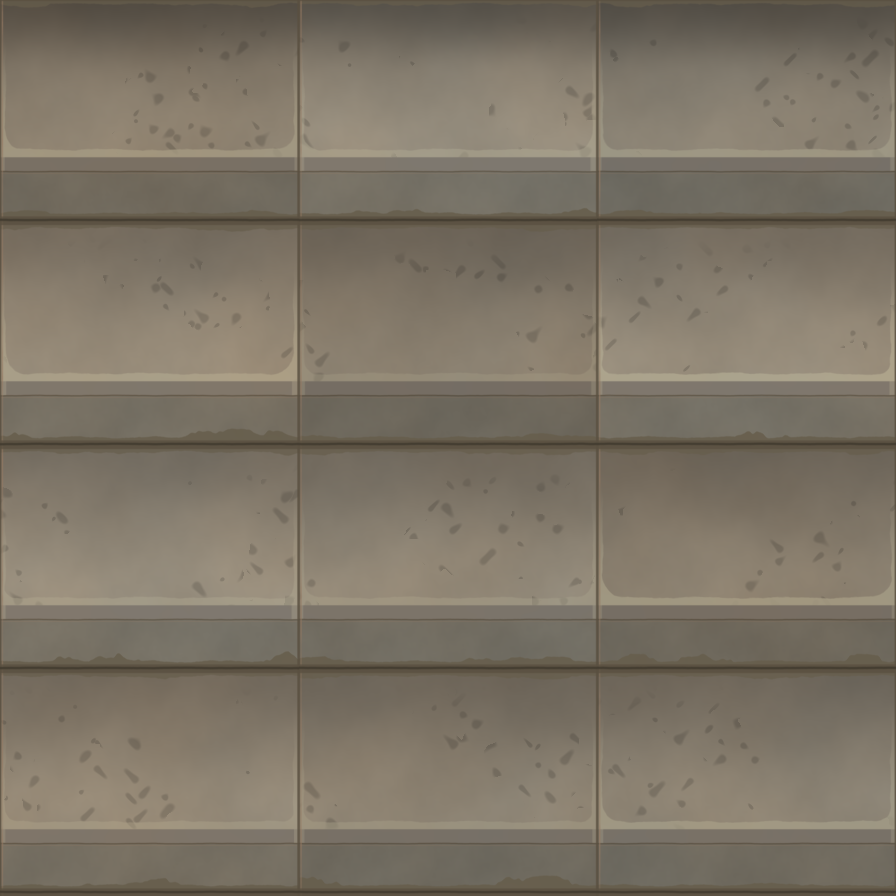
Give the GLSL for this texture, as a three.js fragment shader.

```glsl
varying vec2 vUv;

const vec2 TILES = vec2(3.0, 4.0);
const float SOFT = 0.0011;

const vec3 FACE_SHADE = vec3(0.43, 0.40, 0.355);
const vec3 FACE_LIGHT = vec3(0.57, 0.53, 0.465);
const vec3 RIM = vec3(0.66, 0.63, 0.54);
const vec3 BEVEL = vec3(0.48, 0.45, 0.41);
const vec3 LIP = vec3(0.445, 0.425, 0.38);
const vec3 DIRT = vec3(0.40, 0.365, 0.295);
const vec3 JOINT = vec3(0.35, 0.31, 0.25);
const vec3 SEAM = vec3(0.25, 0.225, 0.18);
const vec3 WARM_EDGE = vec3(0.58, 0.47, 0.38);

float hash(vec2 p) {
  vec3 q = fract(p.xyx * 0.1031);
  q += dot(q, q.yzx + 33.33);
  return fract((q.x + q.y) * q.z);
}

// Layered, bent sines, roughly -1 to 1
float waves(vec2 p, float seed) {
  float sum = 0.0;
  float gain = 0.5;
  for (int i = 0; i < 5; i++) {
    sum += gain * sin(p.x + seed + 1.7 * sin(p.y + seed * 1.3));
    p = mat2(1.6, 1.2, -1.2, 1.6) * p + 1.3;
    gain *= 0.55;
  }
  return sum;
}

// Cellular stains: one soft spot of random size per cell
float spots(vec2 p, float density) {
  vec2 cell = floor(p);
  float cover = 0.0;
  for (int y = -1; y <= 1; y++) {
    for (int x = -1; x <= 1; x++) {
      vec2 c = cell + vec2(float(x), float(y));
      vec2 center = c + vec2(hash(c + 7.1), hash(c + 31.7));
      float radius = mix(0.14, 0.42, hash(c + 53.3));
      float present = step(hash(c + 91.9), density);
      float spot = 1.0 - smoothstep(radius * 0.45, radius, length(p - center));
      cover = max(cover, spot * present);
    }
  }
  return cover;
}

float past(float edge, float v) {
  return smoothstep(edge - SOFT, edge + SOFT, v);
}

float stripe(float center, float halfWidth, float v) {
  return 1.0 - past(halfWidth, abs(v - center));
}

float roundBox(vec2 p, vec2 halfSize, float radius) {
  vec2 d = abs(p) - halfSize + radius;
  return length(max(d, 0.0)) + min(max(d.x, d.y), 0.0) - radius;
}

vec3 faceColor(vec2 p, vec2 id, float seed) {
  vec3 color = mix(FACE_SHADE, FACE_LIGHT, smoothstep(-0.02, 0.16, p.y));
  color *= 1.0 + 0.035 * waves(p * 24.0, seed);

  // Clustered stains
  float cluster = smoothstep(-0.2, 0.6, waves(p * 17.0, seed + 3.0));
  vec2 bent = p * 46.0 + 0.16 * sin(p.yx * 210.0 + seed);
  float stain = spots(bent + id * 19.0, cluster * 0.55);
  color *= 1.0 - 0.14 * stain * smoothstep(0.01, 0.06, p.y);

  // Worn pale rim along the sides and foot
  float wear = hash(id + 12.4);
  float ragged = 0.0014 * waves(p * 65.0, seed + 8.0);
  float radius = mix(0.010, 0.026, hash(id + 4.8));
  float panel = roundBox(p - vec2(0.5 / TILES.x, 0.034), vec2(0.161, 0.133), radius);
  float rim = past(0.0, panel + ragged) * smoothstep(0.03, 0.168, p.y);
  return mix(color, RIM, rim * mix(0.4, 0.9, wear));
}

void main() {
  vec2 grid = vec2(vUv.x, 1.0 - vUv.y) * TILES;
  vec2 id = floor(grid);
  vec2 p = fract(grid) / TILES;
  float seed = 40.0 * hash(id + 2.6);
  float side = min(p.x, 1.0 / TILES.x - p.x);
  float rough = waves(vec2(p.x * 75.0, 2.0), seed);
  float clump = smoothstep(0.1, 0.75, waves(vec2(p.x * 26.0, 5.0), seed));

  // Face, bevel and lip, measured downward from the tile top
  vec3 color = faceColor(p, id, seed);
  vec3 bevel = mix(BEVEL, RIM, 0.35 * (1.0 - past(0.006 + 0.002 * rough, side)));
  color = mix(color, bevel, past(0.1755, p.y));
  vec3 lip = LIP * (1.0 + 0.035 * waves(p * 36.0, seed + 5.0));
  color = mix(color, lip, past(0.1915, p.y));
  color = mix(color, WARM_EDGE, 0.25 * stripe(0.1935, 0.0005, p.y));
  color = mix(color, JOINT, 0.8 * stripe(0.1915 + 0.0004 * rough, 0.0007, p.y));

  // Tone and tint of each tile, with shade over the highest row
  float tint = hash(id + 17.3) - 0.5 + 0.4 * waves(p * 12.0, seed + 1.0);
  color *= mix(0.94, 1.06, hash(id + 23.9));
  color *= 1.0 + tint * vec3(0.035, 0.0, -0.035);
  color *= mix(0.76, 1.0, smoothstep(0.0, 0.085, 1.0 - vUv.y));

  // Ragged dirt at the foot and head
  float foot = 0.238 - 0.013 * clump * hash(id + 6.2) - 0.0015 * rough;
  color = mix(color, DIRT, 0.85 * past(foot, p.y));
  float head = 0.0045 + 0.0015 * rough + 0.003 * clump;
  color = mix(color, DIRT, 0.7 * (1.0 - past(head, p.y)));

  // Vertical joints with a warm left edge
  float fade = 0.5 + 0.3 * waves(vec2(p.y * 50.0, 1.0), seed);
  color = mix(color, WARM_EDGE, fade * stripe(0.0026, 0.0008, p.x));
  color = mix(color, JOINT, 0.85 * (1.0 - past(0.0015, side)));

  // Horizontal seam
  float band = max(past(0.2415, p.y), 1.0 - past(0.0012, p.y));
  color = mix(color, JOINT, 0.8 * band);
  color = mix(color, SEAM, 0.85 * stripe(0.2455 + 0.0003 * rough, 0.0013, p.y));

  gl_FragColor = vec4(color, 1.0);
}
```
